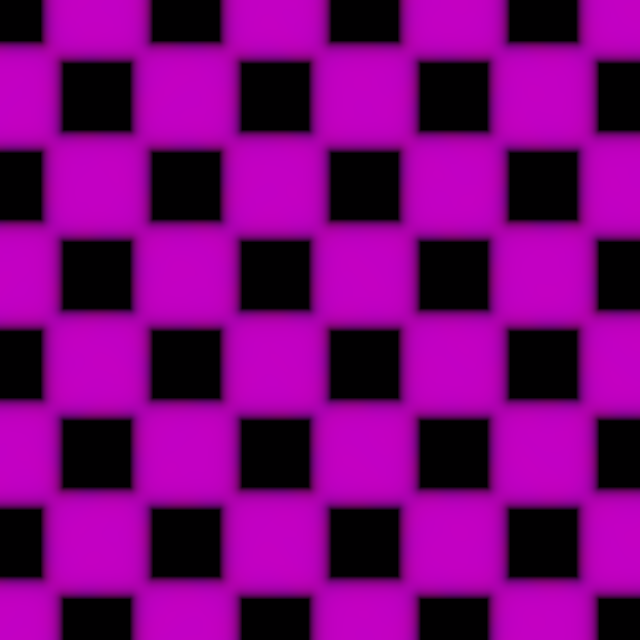
Write a WebGL 1 fragment shader that draws this pattern.

```glsl
precision highp float;

// Magenta and black checkerboard, about 7.17 cells each way. Each black square
// has a soft dark halo, an exponential falloff from a box distance; halos of
// neighbouring squares multiply. Layered sines add a faint mottling.

uniform vec2 u_resolution;

// Distance outside a square, zero within it
float squareDistance(vec2 p, float halfSide) {
  return length(max(abs(p) - halfSide, 0.0));
}

// Light left after the halos of the nearby black squares
float checkerLight(vec2 p) {
  vec2 cell = floor(p);
  float light = 1.0;
  for (int j = -1; j <= 1; j++) {
    for (int i = -1; i <= 1; i++) {
      vec2 neighbour = cell + vec2(float(i), float(j));
      float isBlack = mod(neighbour.x + neighbour.y, 2.0);
      float d = squareDistance(p - neighbour - 0.5, 0.368);
      light *= 1.0 - isBlack * exp(-d / 0.066);
    }
  }
  return light;
}

// Slow irregular wave, roughly -1 to 1
float mottle(vec2 p) {
  return 0.5 * sin(9.1 * p.x + 2.0 * sin(5.3 * p.y))
       + 0.5 * sin(11.7 * p.y + 2.0 * sin(6.9 * p.x));
}

void main() {
  vec2 p = gl_FragCoord.xy / u_resolution * 7.17 + 0.415;
  float light = checkerLight(p);
  vec3 color = mix(vec3(0.004, 0.0, 0.004), vec3(0.765, 0.0, 0.765), light);

  // Faint red and blue drift, strongest in the halos
  float halo = 4.0 * light * (1.0 - light);
  float drift = mottle(p) * (0.004 * light + 0.015 * halo);
  color += vec3(drift, 0.015 * halo, -drift);

  gl_FragColor = vec4(color, 1.0);
}
```
